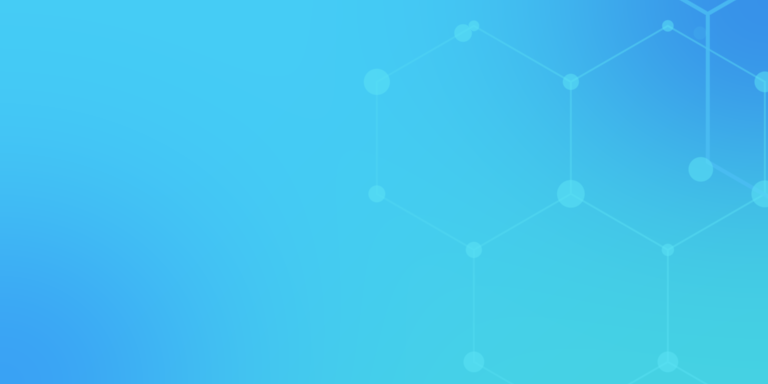
Write a WebGL 2 fragment shader that draws this background.

```glsl
#version 300 es
precision highp float;
// Sky-blue gradient with a pale honeycomb of lines and round nodes on the right.
// Two soft corner glows tint the base; hexagon outlines use a distance function
// and the nodes are walked as zigzag rows of the same lattice.

#define SIDE 0.2917                  // hexagon side, in canvas heights
#define LATTICE vec2(1.234, 0.641)   // centre of the first small hexagon
#define BIG_SIDE 0.3854              // side of the bold hexagons
#define BIG_CENTER vec2(2.177, 0.771)
#define THIN 0.0024                  // half widths of the lines
#define BOLD 0.0052
#define NODE_ALPHA 0.52

uniform vec2 u_resolution;
out vec4 outColor;

const float ROOT3 = 1.7320508;
const vec3 SKY = vec3(0.270, 0.802, 0.960);
const vec3 TEAL = vec3(0.270, 0.825, 0.890);
const vec3 AZURE = vec3(0.225, 0.635, 0.955);
const vec3 DEEP_BLUE = vec3(0.215, 0.570, 0.915);
const vec3 PALE_CYAN = vec3(0.360, 0.890, 0.960);
const vec3 BOLD_BLUE = vec3(0.290, 0.740, 0.950);

// Node radii in canvas heights: three zigzag rows of five, zero for no node
const float NODE_RADIUS[15] = float[15](
  0.034, 0.014, 0.021, 0.015, 0.027,
  0.022, 0.021, 0.036, 0.016, 0.035,
  0.000, 0.027, 0.000, 0.027, 0.000);

float glow(vec2 p, vec2 center, vec2 size) {
  vec2 d = (p - center) / size;
  return exp(-dot(d, d));
}

// Distance to the outline of a hexagon with a corner at the top
float hexOutline(vec2 p, float side) {
  p = abs(p);
  return abs(max(p.x, 0.5 * p.x + 0.5 * ROOT3 * p.y) - 0.5 * ROOT3 * side);
}

// Coverage of the region where d is negative, softened over one pixel
float cover(float d) {
  float px = 1.0 / u_resolution.y;
  return 1.0 - smoothstep(-px, px, d);
}

float disc(vec2 p, vec2 center, float radius) {
  return cover(length(p - center) - radius);
}

vec3 background(vec2 p) {
  float toTeal = smoothstep(0.0, 1.0, dot(p - vec2(0.65, 0.74), vec2(0.50, -0.55)));
  vec3 color = mix(SKY, TEAL, toTeal);
  color = mix(color, AZURE, glow(p, vec2(0.0), vec2(0.56, 0.50)));
  return mix(color, DEEP_BLUE, glow(p, vec2(2.0, 1.0), vec2(0.58, 0.50)));
}

// Four small hexagons in two staggered rows
float thinLines(vec2 p) {
  float d = 1.0;
  for (int i = 0; i < 4; i++) {
    float row = float(i / 2), col = float(i % 2);
    vec2 center = LATTICE + SIDE * vec2(ROOT3 * (col + 0.5 * row), -1.5 * row);
    d = min(d, hexOutline(p - center, SIDE));
  }
  return cover(d - THIN);
}

// Two large hexagons sharing a slanted edge at the top right
float boldLines(vec2 p) {
  vec2 neighbor = BIG_CENTER + BIG_SIDE * vec2(-0.5 * ROOT3, 1.5);
  float d = min(hexOutline(p - BIG_CENTER, BIG_SIDE), hexOutline(p - neighbor, BIG_SIDE));
  return cover(d - BOLD);
}

// Discs on the lattice corners
float nodes(vec2 p) {
  float mask = 0.0;
  for (int i = 0; i < 15; i++) {
    int row = i / 5, col = i % 5;
    float zigzag = (row + col) % 2 == 0 ? -0.25 : 0.25;
    vec2 offset = vec2(0.5 * ROOT3 * float(col - 1), 0.75 - 1.5 * float(row) + zigzag);
    if (NODE_RADIUS[i] > 0.0) {
      mask = max(mask, disc(p, LATTICE + SIDE * offset, NODE_RADIUS[i]));
    }
  }
  return mask;
}

void main() {
  vec2 p = gl_FragCoord.xy / u_resolution.y;
  vec3 color = background(p);

  // Lines grow clearer toward the right
  float lineAlpha = mix(0.22, 0.42, smoothstep(0.9, 1.7, p.x));
  color = mix(color, PALE_CYAN, lineAlpha * thinLines(p));
  color = mix(color, BOLD_BLUE, 0.85 * boldLines(p));

  // Lattice nodes, then the loose dots beside them
  float dots = max(nodes(p), disc(p, vec2(1.206, 0.914), 0.023));
  dots = max(dots, disc(p, vec2(1.825, 0.559), 0.032));
  dots = max(dots, 0.2 * disc(p, vec2(1.823, 0.914), 0.017));
  color = mix(color, PALE_CYAN, NODE_ALPHA * dots);

  outColor = vec4(color, 1.0);
}
```
